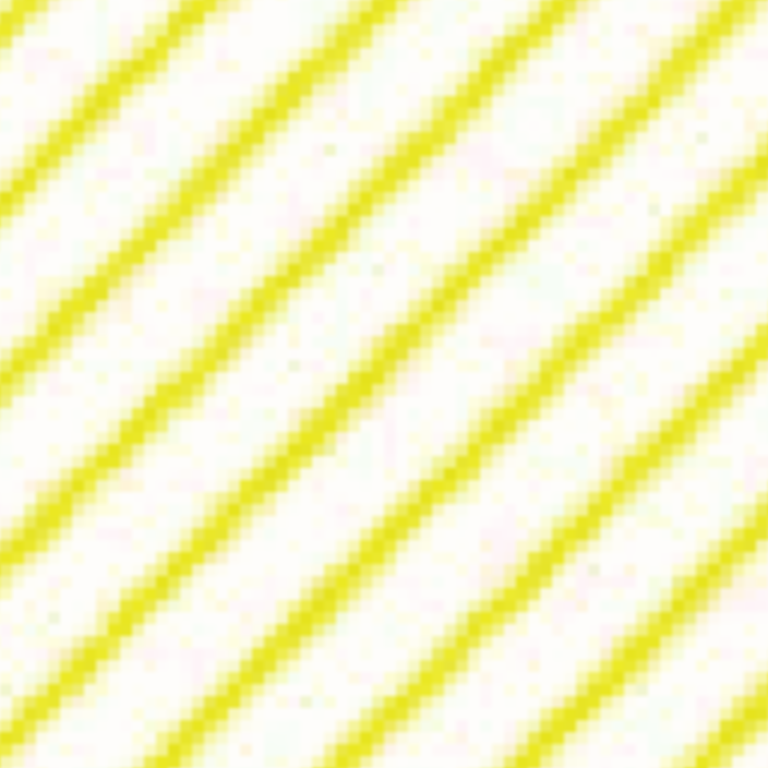
Give the GLSL for this pattern, as a WebGL 2 fragment shader.

```glsl
#version 300 es
precision highp float;
// Soft yellow diagonal stripes on off-white, built from coarse, slightly stained cells.

uniform vec2 u_resolution;
out vec4 fragColor;

float hash(vec2 p) {
  return fract(sin(dot(p, vec2(127.1, 311.7))) * 43758.5453);
}

float valueNoise(vec2 p) {
  vec2 i = floor(p);
  vec2 f = smoothstep(0.0, 1.0, fract(p));
  return mix(mix(hash(i), hash(i + vec2(1, 0)), f.x),
             mix(hash(i + vec2(0, 1)), hash(i + vec2(1, 1)), f.x), f.y);
}

// Colour of one cell; cells are counted from the top left.
vec3 cellColor(vec2 cell) {
  vec2 center = (cell + 0.5) / 64.0;

  // Distance to the nearest stripe, in stripe periods, with a little wobble.
  float phase = (center.x + center.y - 0.033) / 0.2349;
  phase += 0.05 * (valueNoise(cell / 4.0) - 0.5) + 0.05 * (hash(cell) - 0.5);
  float d = abs(fract(phase + 0.5) - 0.5);
  float ink = exp(-pow(d / 0.135, 2.0));

  // Faint pink, green and cream stains on the paper.
  vec3 paper = vec3(0.997, 0.993, 0.985);
  float tint = valueNoise(cell / 2.0 + 31.0);
  paper -= vec3(0.0, 0.035, 0.012) * smoothstep(0.6, 0.95, tint);
  paper -= vec3(0.03, 0.0, 0.02) * smoothstep(0.4, 0.05, tint);
  paper.b -= 0.11 * smoothstep(0.72, 1.0, hash(cell + 17.0));
  paper -= vec3(0.05, 0.03, 0.13) * step(0.993, hash(cell + 53.0));

  vec3 yellow = vec3(0.91, 0.90, 0.12) + 0.03 * (hash(cell + 71.0) - 0.5);
  return mix(paper, yellow, ink);
}

void main() {
  vec2 uv = gl_FragCoord.xy / u_resolution;
  vec2 grid = vec2(uv.x, 1.0 - uv.y) * 64.0 - 0.5;
  vec2 base = floor(grid);

  // Blend neighbouring cells across soft edges.
  vec2 blend = smoothstep(0.2, 0.8, fract(grid));
  vec3 color = vec3(0.0);
  for (int j = 0; j < 2; j++) {
    for (int i = 0; i < 2; i++) {
      vec2 corner = vec2(i, j);
      vec2 weight = mix(1.0 - blend, blend, corner);
      color += weight.x * weight.y * cellColor(base + corner);
    }
  }
  fragColor = vec4(color, 1.0);
}
```
